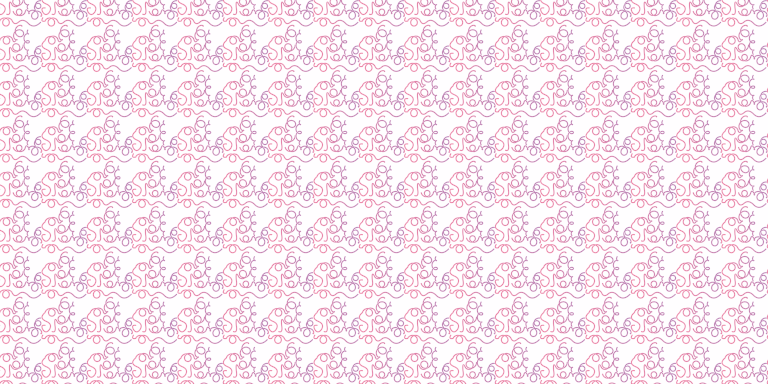
A Shadertoy shader for this pattern:

```glsl
// Repeating tile of thin looping ribbon scribbles, fading from red pink to purple on white.

// Distance to a segment on a tile that wraps at both edges.
float wrappedSegment(vec2 p, vec2 a, vec2 b) {
    vec2 toPoint = p - a, span = b - a;
    toPoint -= round(toPoint);
    float along = clamp(dot(toPoint, span) / max(dot(span, span), 1e-8), 0.0, 1.0);
    return length(toPoint - span * along);
}

// Point on a quadratic curve that winds into loops; a negative radius loops to the right.
vec2 curlPoint(vec2 a, vec2 bend, vec2 b, float radius, float turns, float t) {
    vec2 base = mix(mix(a, bend, t), mix(bend, b, t), t);
    vec2 forward = normalize(b - a);
    vec2 left = vec2(-forward.y, forward.x);
    float angle = 6.28318 * turns * (t - 0.5);
    vec2 loop = radius * left * cos(angle) - abs(radius) * forward * sin(angle);
    return base + loop * sin(3.14159 * t);
}

float curl(vec2 p, vec2 a, vec2 bend, vec2 b, float radius, float turns) {
    float nearest = 1.0;
    int steps = 16 + int(turns) * 12;
    vec2 previous = a;
    for (int i = 1; i <= steps; i++) {
        vec2 next = curlPoint(a, bend, b, radius, turns, float(i) / float(steps));
        nearest = min(nearest, wrappedSegment(p, previous, next));
        previous = next;
    }
    return nearest;
}

float arc(vec2 p, vec2 a, vec2 bend, vec2 b) {
    float nearest = 1.0;
    vec2 previous = a;
    for (int i = 1; i <= 10; i++) {
        float t = float(i) / 10.0;
        vec2 next = mix(mix(a, bend, t), mix(bend, b, t), t);
        nearest = min(nearest, wrappedSegment(p, previous, next));
        previous = next;
    }
    return nearest;
}

float scribble(vec2 p) {
    // Left S with its small inner hook
    float d = arc(p, vec2(0.08, 0.42), vec2(-0.02, 0.43), vec2(0.03, 0.33));
    d = min(d, arc(p, vec2(0.03, 0.33), vec2(0.10, 0.22), vec2(0.18, 0.33)));
    d = min(d, arc(p, vec2(0.18, 0.33), vec2(0.25, 0.45), vec2(0.10, 0.51)));
    d = min(d, arc(p, vec2(0.10, 0.51), vec2(-0.06, 0.58), vec2(0.08, 0.70)));

    // Upper loop, wave and rising spiral
    d = min(d, curl(p, vec2(0.08, 0.70), vec2(0.22, 0.84), vec2(0.36, 0.74), -0.16, 1.0));
    d = min(d, arc(p, vec2(0.36, 0.74), vec2(0.39, 0.62), vec2(0.45, 0.72)));
    d = min(d, curl(p, vec2(0.45, 0.72), vec2(0.48, 0.87), vec2(0.56, 1.03), -0.12, 2.0));

    // Column of small loops
    d = min(d, curl(p, vec2(0.70, 0.93), vec2(0.64, 0.68), vec2(0.70, 0.40), 0.065, 3.0));

    // Centre loop with a hooked tail
    d = min(d, curl(p, vec2(0.60, 0.60), vec2(0.48, 0.42), vec2(0.36, 0.48), -0.16, 1.0));
    d = min(d, arc(p, vec2(0.36, 0.48), vec2(0.28, 0.64), vec2(0.30, 0.42)));
    d = min(d, arc(p, vec2(0.30, 0.42), vec2(0.33, 0.25), vec2(0.24, 0.28)));

    // Lower loops running to the right, and the sweep above them
    d = min(d, curl(p, vec2(0.38, 0.34), vec2(0.50, 0.18), vec2(0.64, 0.32), 0.14, 1.0));
    d = min(d, arc(p, vec2(0.64, 0.32), vec2(0.67, 0.44), vec2(0.73, 0.31)));
    d = min(d, curl(p, vec2(0.73, 0.31), vec2(0.86, 0.28), vec2(1.00, 0.25), -0.11, 2.0));
    d = min(d, curl(p, vec2(0.99, 0.58), vec2(0.80, 0.52), vec2(0.88, 0.36), 0.13, 1.0));

    // Bottom ribbon
    d = min(d, arc(p, vec2(0.03, 0.20), vec2(-0.02, 0.11), vec2(0.08, 0.13)));
    d = min(d, curl(p, vec2(0.08, 0.13), vec2(0.22, 0.23), vec2(0.36, 0.13), -0.16, 1.0));
    d = min(d, arc(p, vec2(0.36, 0.13), vec2(0.41, 0.03), vec2(0.50, 0.11)));
    d = min(d, arc(p, vec2(0.50, 0.11), vec2(0.60, 0.20), vec2(0.72, 0.07)));
    return min(d, arc(p, vec2(0.72, 0.07), vec2(0.84, -0.04), vec2(0.98, 0.10)));
}

void mainImage(out vec4 fragColor, in vec2 fragCoord) {
    // Square tiles, 8.47 down the canvas and 16.94 across
    float pixel = 8.47 / iResolution.y;
    vec2 tile = fract(fragCoord * pixel - vec2(0.912, 0.875));

    float ink = 0.86 * (1.0 - smoothstep(0.006 - pixel, 0.006 + pixel, scribble(tile)));
    float fade = smoothstep(0.2, 1.0, 0.9 * tile.x + 0.3 * tile.y);
    vec3 ribbon = mix(vec3(0.87, 0.20, 0.42), vec3(0.57, 0.20, 0.52), fade);
    fragColor = vec4(mix(vec3(1.0, 0.995, 1.0), ribbon, ink), 1.0);
}
```
